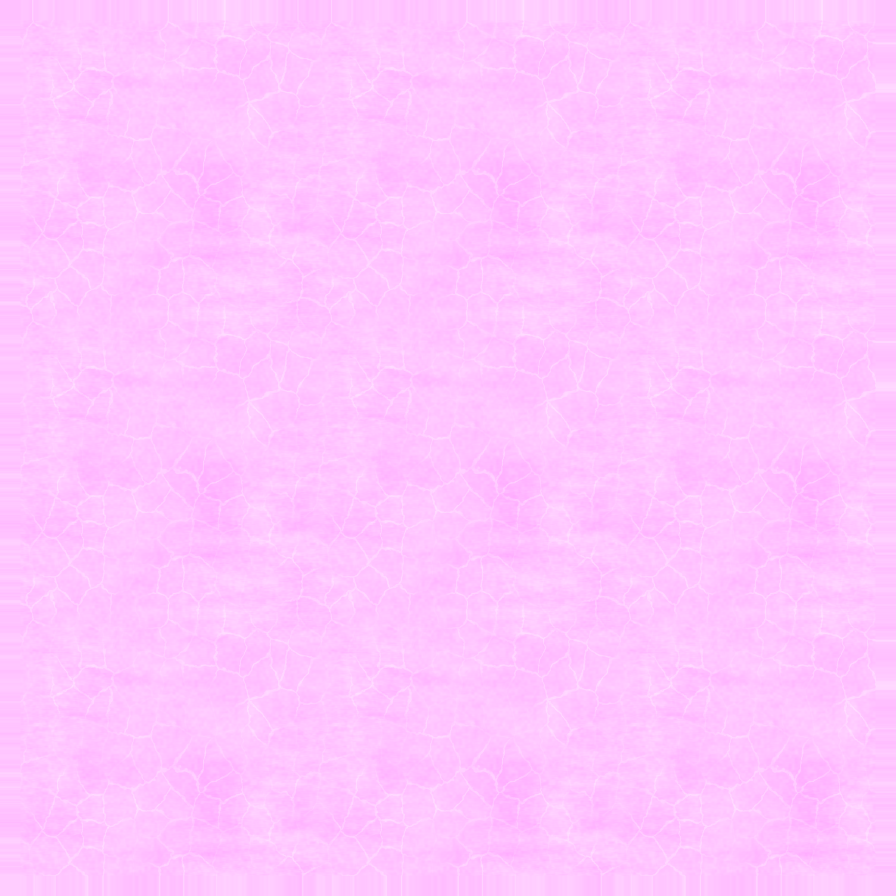
Give the GLSL for this texture, as a Shadertoy shader.

```glsl
const float REPEATS = 3.0;
const float MARGIN = 0.022;
const vec2 CRACK_CELLS = vec2(11.0, 9.0);
const vec3 DEEP_PINK = vec3(1.0, 0.67, 1.0);
const vec3 PALE_PINK = vec3(1.0, 0.87, 1.0);

float hash(vec2 p, float seed) {
    return fract(sin(dot(p, vec2(127.1, 311.7)) + seed * 17.3) * 43758.55);
}

vec2 hash2(vec2 p, float seed) {
    return vec2(hash(p, seed), hash(p, seed + 5.7));
}

// Value noise that wraps after the given number of cells
float noise(vec2 p, vec2 period, float seed) {
    vec2 i = floor(p);
    vec2 f = fract(p);
    f = f * f * (3.0 - 2.0 * f);
    float a = hash(mod(i, period), seed);
    float b = hash(mod(i + vec2(1.0, 0.0), period), seed);
    float c = hash(mod(i + vec2(0.0, 1.0), period), seed);
    float d = hash(mod(i + 1.0, period), seed);
    return mix(mix(a, b, f.x), mix(c, d, f.x), f.y);
}

// Wrapping fractal noise, centred on zero; fade is the weight ratio of octaves
float fbm(vec2 p, vec2 period, float fade, float seed) {
    float sum = 0.0;
    float weight = 0.5;
    for (int octave = 0; octave < 5; octave++) {
        sum += weight * (noise(p * period, period, seed) - 0.5);
        period *= 2.0;
        weight *= fade;
        seed += 1.0;
    }
    return sum;
}

// Offset from p to the jittered centre of a neighbouring cell
vec2 toCentre(vec2 p, vec2 offset, vec2 period, float seed) {
    vec2 cell = floor(p) + offset;
    return cell + 0.1 + 0.8 * hash2(mod(cell, period), seed) - p;
}

// Distance to the nearest border between cells
float cellBorder(vec2 p, vec2 period, float seed) {
    vec2 nearest = vec2(8.0);
    for (int y = -1; y <= 1; y++)
    for (int x = -1; x <= 1; x++) {
        vec2 r = toCentre(p, vec2(x, y), period, seed);
        if (dot(r, r) < dot(nearest, nearest)) nearest = r;
    }
    float border = 8.0;
    for (int y = -2; y <= 2; y++)
    for (int x = -2; x <= 2; x++) {
        vec2 r = toCentre(p, vec2(x, y), period, seed);
        vec2 gap = r - nearest;
        if (dot(gap, gap) > 0.0001)
            border = min(border, dot(0.5 * (r + nearest), normalize(gap)));
    }
    return border;
}

// Soft elliptical stain that wraps around the tile
float stain(vec2 p, vec2 centre, vec2 radius, float slant) {
    vec2 d = fract(p - centre + 0.5) - 0.5;
    d.x += slant * d.y;
    d /= radius;
    return exp(-dot(d, d));
}

// Tone of the worn plaster: 0 is deep, 1 is pale
float plaster(vec2 p) {
    vec2 wander = vec2(fbm(p, vec2(7.0), 0.6, 31.0), fbm(p, vec2(7.0), 0.6, 47.0));
    vec2 q = p + 0.12 * wander;
    float tone = 0.49 + 0.36 * fbm(q, vec2(7.0), 0.8, 3.0);
    float patches = smoothstep(0.25, 0.75, noise(p * 4.0, vec2(4.0), 61.0));
    tone += 0.5 * mix(0.4, 1.0, patches) * fbm(p, vec2(5.0, 21.0), 0.8, 11.0);
    tone += 0.20 * (noise(p * 96.0, vec2(96.0), 71.0) - 0.5);
    tone -= 0.26 * stain(q, vec2(0.71, 0.32), vec2(0.10, 0.15), 0.5);
    tone -= 0.20 * stain(q, vec2(0.30, 0.43), vec2(0.055, 0.045), 0.0);
    tone -= 0.24 * stain(q, vec2(0.38, 0.742), vec2(0.20, 0.016), 0.0);
    tone += 0.14 * stain(q, vec2(0.75, 0.59), vec2(0.12, 0.06), 0.0);
    tone += 0.14 * stain(q, vec2(0.92, 0.14), vec2(0.07, 0.10), 0.0);
    return tone;
}

// Pale hairline cracks, faded unevenly
float cracks(vec2 p, float pixel) {
    vec2 wobble = vec2(fbm(p, vec2(12.0), 0.6, 83.0), fbm(p, vec2(12.0), 0.6, 97.0));
    vec2 q = (p + 0.05 * wobble) * CRACK_CELLS;
    float edge = cellBorder(q, CRACK_CELLS, 19.0) / CRACK_CELLS.y;
    float line = 1.0 - smoothstep(0.001, 0.003 + pixel, edge);
    float wear = smoothstep(0.3, 0.75, noise(p * 9.0, vec2(9.0), 53.0));
    wear += 0.8 * stain(p, vec2(0.68, 0.32), vec2(0.12, 0.13), 0.0);
    return line * min(0.2 + 0.8 * wear, 1.2);
}

void mainImage(out vec4 fragColor, in vec2 fragCoord) {
    vec2 uv = fragCoord / iResolution.xy;
    // Border pixels stretch outward into streaks
    vec2 p = clamp(uv, MARGIN, 1.0 - MARGIN) * REPEATS;
    float pixel = REPEATS / iResolution.y;
    vec2 tile = fract(p);
    float tone = plaster(tile) + 0.30 * cracks(tile, pixel);
    fragColor = vec4(mix(DEEP_PINK, PALE_PINK, clamp(tone, 0.0, 1.0)), 1.0);
}
```
